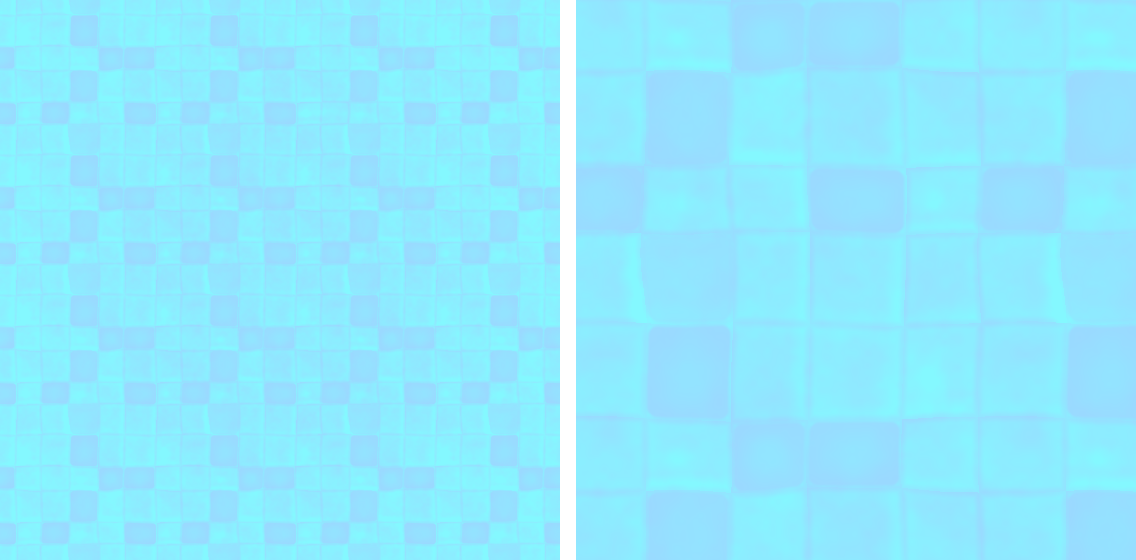
Left: the whole. Right: its middle third, enlarged.
A three.js fragment shader for this pattern:

```glsl
// Pale aqua mosaic of hand-cut squares, some tinted periwinkle, in a repeating block of five by five.
varying vec2 vUv;

#define REPEATS 4.0
#define PHASE vec2(0.493, 0.104)
#define COLUMN_CUTS vec4(0.210, 0.394, 0.620, 0.800)
#define ROW_CUTS vec4(0.226, 0.396, 0.622, 0.785)
#define AQUA vec3(0.518, 0.972, 1.0)
#define PERIWINKLE vec3(0.602, 0.855, 1.0)
#define SEAM_WIDTH 0.017
#define EDGE_SOFTNESS 0.010
#define CORNER_RADIUS 0.028
#define WOBBLE 0.017
#define GRAIN 0.6
#define WORN_BLOCK vec2(1.0, 0.0)

float hash(vec2 p) {
  return fract(sin(dot(p, vec2(127.1, 311.7))) * 43758.5453);
}

// Value noise that wraps after a whole number of lattice steps.
float noise(vec2 p, float period) {
  vec2 i = floor(p);
  vec2 f = fract(p);
  f = f * f * (3.0 - 2.0 * f);
  vec2 a = mod(i, period);
  vec2 b = mod(i + 1.0, period);
  return mix(mix(hash(a), hash(vec2(b.x, a.y)), f.x),
             mix(hash(vec2(a.x, b.y)), hash(b), f.x), f.y);
}

// Index, lower edge and upper edge of the slot that holds x.
vec3 findSlot(float x, vec4 cuts) {
  vec4 passed = step(cuts, vec4(x));
  vec4 low = cuts * passed;
  vec4 high = mix(cuts, vec4(1.0), passed);
  return vec3(dot(passed, vec4(1.0)),
              max(max(low.x, low.y), max(low.z, low.w)),
              min(min(high.x, high.y), min(high.z, high.w)));
}

float pick(float i, vec4 first, float last) {
  return i < 0.5 ? first.x : i < 1.5 ? first.y : i < 2.5 ? first.z : i < 3.5 ? first.w : last;
}

// Reads one column from a row's bit mask.
float maskBit(float mask, float column) {
  return mod(floor(mask / exp2(column) + 0.001), 2.0);
}

float roundedBox(vec2 p, vec2 halfSize, float radius) {
  vec2 q = abs(p) - halfSize + radius;
  return length(max(q, 0.0)) + min(max(q.x, q.y), 0.0) - radius;
}

void main() {
  // Rows count downward from the top.
  vec2 p = vec2(vUv.x, 1.0 - vUv.y) * REPEATS - PHASE;
  vec2 wobble = vec2(noise(p * 6.0, 6.0), noise(p * 6.0 + 2.5, 6.0)) - 0.5;
  p += WOBBLE * wobble;
  vec2 block = floor(p);
  vec2 local = fract(p);

  vec3 column = findSlot(local.x, COLUMN_CUTS);
  vec3 row = findSlot(local.y, ROW_CUTS);
  vec2 cell = vec2(column.x, row.x);
  vec2 halfSize = 0.5 * vec2(column.z - column.y, row.z - row.y);
  vec2 offset = local - 0.5 * vec2(column.y + column.z, row.y + row.z);
  vec2 q = offset / halfSize;

  // Which squares are tinted, and which carry a bright spot.
  float tinted = maskBit(pick(cell.y, vec4(1.0, 6.0, 1.0, 20.0), 1.0), cell.x);
  float spotted = maskBit(pick(cell.y, vec4(8.0, 1.0, 0.0, 9.0), 0.0), cell.x);
  float strength = pick(cell.y, vec4(1.0, 0.97, 0.9, 1.0), 0.5);
  float worn = step(length(block - WORN_BLOCK), 0.1)
             * step(2.5, cell.x) * step(abs(cell.y - 3.0), 0.1);
  tinted *= 1.0 - worn;

  // Plain squares: paler toward the canvas edges, each with its own slant.
  vec2 fromCentre = abs(vUv - 0.5) * 2.0;
  float border = smoothstep(0.35, 1.0, length(fromCentre * vec2(1.0, 0.8)));
  float angle = 6.2832 * hash(cell + 3.7);
  float slant = dot(q, vec2(cos(angle), sin(angle)));
  float tone = mix(0.45, 0.26, border);
  tone += 0.1 * slant + 0.16 * (hash(cell + 11.3) - 0.5);
  tone += 0.05 * (hash(cell + block * 7.0 + 40.0) - 0.5);

  // Bright spots and a bright lower or right edge.
  vec2 spot = q + vec2(0.25, -0.1);
  float glint = mix(q.x, q.y, step(0.5, hash(cell + 23.0)));
  tone -= 0.42 * spotted * exp(-6.0 * dot(spot, spot));
  tone -= 0.36 * hash(cell + 31.0) * smoothstep(0.45, 0.9, glint);
  tone -= 0.25 * worn * exp(-6.0 * q.y * q.y);

  // Tinted squares: rounded, deepest at the rim.
  float edge = roundedBox(offset, halfSize, CORNER_RADIUS);
  float fill = tinted * strength * (1.0 - smoothstep(-EDGE_SOFTNESS, 0.0, edge));
  float deep = 0.71 + 0.29 * smoothstep(0.15, 1.1, length(q)) + 0.05 * slant;
  tone = mix(tone, deep, fill);

  // Seams and their pale lips fade in and out along their length.
  float seamDistance = -roundedBox(offset, halfSize, 0.0);
  float seam = 1.0 - smoothstep(0.0, SEAM_WIDTH, seamDistance);
  float lip = smoothstep(0.0, SEAM_WIDTH, seamDistance)
            * (1.0 - smoothstep(SEAM_WIDTH, 3.0 * SEAM_WIDTH, seamDistance));
  float fade = noise(p * 9.0 + 4.0, 9.0);
  tone += (1.0 - fill) * (0.42 * seam * mix(0.4, 1.0, fade) - 0.16 * lip * (1.0 - fade));

  // Cloudy brushwork, quieter on the tinted squares.
  float cloud = 0.45 * noise(p * 12.0, 12.0) + 0.35 * noise(p * 28.0, 28.0)
              + 0.2 * noise(p * 64.0, 256.0) - 0.5;
  float drift = noise(vUv * 6.0, 64.0) - 0.5;
  tone += GRAIN * cloud * (1.0 - 0.6 * fill) + 0.04 * drift;

  gl_FragColor = vec4(mix(AQUA, PERIWINKLE, clamp(tone, 0.0, 1.05)), 1.0);
}
```
